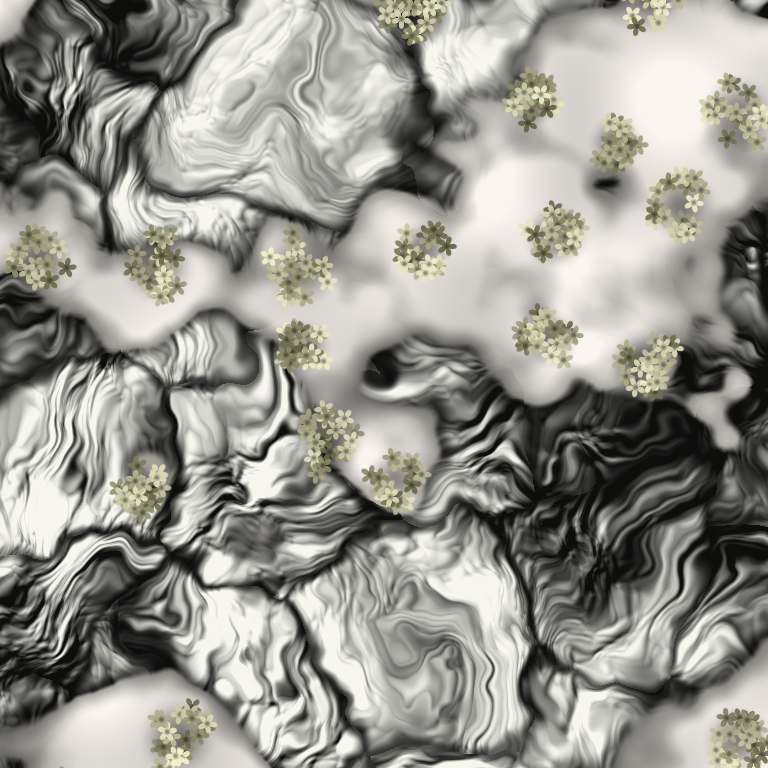
A WebGL 2 fragment shader for this texture:

```glsl
#version 300 es
precision highp float;

uniform vec2 u_resolution;
out vec4 fragColor;

float hash(vec2 p) {
    return fract(sin(dot(p, vec2(127.1, 311.7))) * 43758.5453);
}

vec2 hash2(vec2 p) {
    return vec2(hash(p), hash(p + 41.3));
}

mat2 rotate(float a) {
    return mat2(cos(a), sin(a), -sin(a), cos(a));
}

float noise(vec2 p) {
    vec2 i = floor(p), f = fract(p);
    f = f * f * (3.0 - 2.0 * f);
    return mix(mix(hash(i), hash(i + vec2(1, 0)), f.x),
               mix(hash(i + vec2(0, 1)), hash(i + vec2(1, 1)), f.x), f.y);
}

float fbm(vec2 p) {
    float sum = 0.0, amp = 0.533;
    for (int i = 0; i < 4; i++) {
        sum += amp * noise(p);
        p = rotate(0.6) * p * 2.03 + 5.7;
        amp *= 0.5;
    }
    return sum;
}

// Creased strata running along the given angle
float relief(vec2 p, float angle) {
    p = rotate(angle) * p;
    p += 0.07 * vec2(noise(p * 11.0), noise(p * 11.0 + 7.0));
    vec2 q = p * vec2(7.0, 18.0);
    float height = 0.0, amp = 0.5;
    for (int i = 0; i < 4; i++) {
        height += amp * abs(2.0 * noise(q) - 1.0);
        q = rotate(0.35) * q * 1.9 + 3.1;
        amp *= 0.58;
    }
    return height;
}

// High values are smooth hollows between the rocks
float hollow(vec2 p) {
    return fbm(p * 3.4 + vec2(2.3, 8.1));
}

// Nearest boulder: xy is its cell, z the gap to the next one
vec3 boulder(vec2 p) {
    vec2 cell = floor(p), nearest = cell;
    float first = 9.0, second = 9.0;
    for (int y = -1; y <= 1; y++)
    for (int x = -1; x <= 1; x++) {
        vec2 c = cell + vec2(x, y);
        float d = length(c + hash2(c) - p);
        if (d < first) { second = first; first = d; nearest = c; }
        else second = min(second, d);
    }
    return vec3(nearest, second - first);
}

// Clumps of small pale rosettes growing in the hollows
vec3 addTufts(vec3 color, vec2 p) {
    vec2 cell = floor(p * 6.5);
    for (int y = -1; y <= 1; y++)
    for (int x = -1; x <= 1; x++) {
        vec2 c = cell + vec2(x, y);
        vec2 center = (c + 0.2 + 0.6 * hash2(c + 3.0)) / 6.5;
        float reach = 0.03 + 0.018 * hash(c + 9.0);
        if (length(p - center) > 0.075 || hollow(center) < 0.56) continue;
        float shade = smoothstep(reach * 1.25, 0.0, length(p - center));
        color *= 1.0 - 0.45 * shade;
        for (int i = 0; i < 22; i++) {
            vec2 seed = c * 7.0 + float(i) * 1.7;
            float turn = 6.2832 * hash(seed);
            vec2 d = p - center - reach * sqrt(hash(seed + 2.0)) * vec2(cos(turn), sin(turn));
            float r = length(d);
            float petal = 0.004 + 0.009 * abs(cos(2.5 * atan(d.y, d.x) + turn));
            vec3 leaf = mix(vec3(0.36, 0.36, 0.25), vec3(0.92, 0.91, 0.77), hash(seed + 5.0));
            leaf *= 0.55 + 0.5 * smoothstep(0.0, 0.006, r);
            color = mix(color, leaf, 0.9 * smoothstep(0.0015, -0.0015, r - petal));
        }
    }
    return color;
}

void main() {
    vec2 p = gl_FragCoord.xy / min(u_resolution.x, u_resolution.y);
    vec2 w = p + 0.24 * (vec2(fbm(p * 5.0), fbm(p * 5.0 + 9.0)) - 0.5);

    // Rock faces lit from the upper left
    vec3 rock = boulder(w * 4.2);
    float angle = 3.1416 * hash(rock.xy + 6.0);
    float height = relief(w, angle);
    float slope = height - relief(w + vec2(-0.004, 0.006), angle);
    float contrast = mix(0.6, 1.25, hash(rock.xy + 17.0));
    float base = mix(0.3, 0.8, smoothstep(0.36, 0.64, fbm(p * 2.6 + 14.0)));
    base += 0.2 * (hash(rock.xy + 29.0) - 0.5) + 0.35 * (noise(w * 13.0) - 0.5);
    float tone = base + contrast * (1.7 * slope + 0.8 * (height - 0.38));

    // Dark cracks between boulders and around the hollows
    float crack = 1.0 - smoothstep(0.0, 0.14, rock.z + 0.06 * (height - 0.4));
    tone *= 1.0 - crack * mix(0.4, 0.9, noise(p * 9.0));
    float depth = hollow(p) + 0.02 * (height - 0.4);
    tone *= 1.0 - 0.5 * smoothstep(0.52, 0.58, depth);
    tone = mix(tone, smoothstep(0.0, 1.0, tone), 0.6);

    // Soft bright hollows
    float glow = 0.5 + 0.42 * smoothstep(0.57, 0.68, depth) + 0.3 * (noise(p * 8.0 + 4.0) - 0.5);
    float inside = smoothstep(0.575, 0.6, depth);
    tone = clamp(mix(tone, glow, inside), 0.05, 0.97);
    vec3 color = tone * mix(vec3(1.0, 1.0, 0.97), vec3(1.01, 0.99, 0.965), inside);

    fragColor = vec4(addTufts(color, p), 1.0);
}
```
